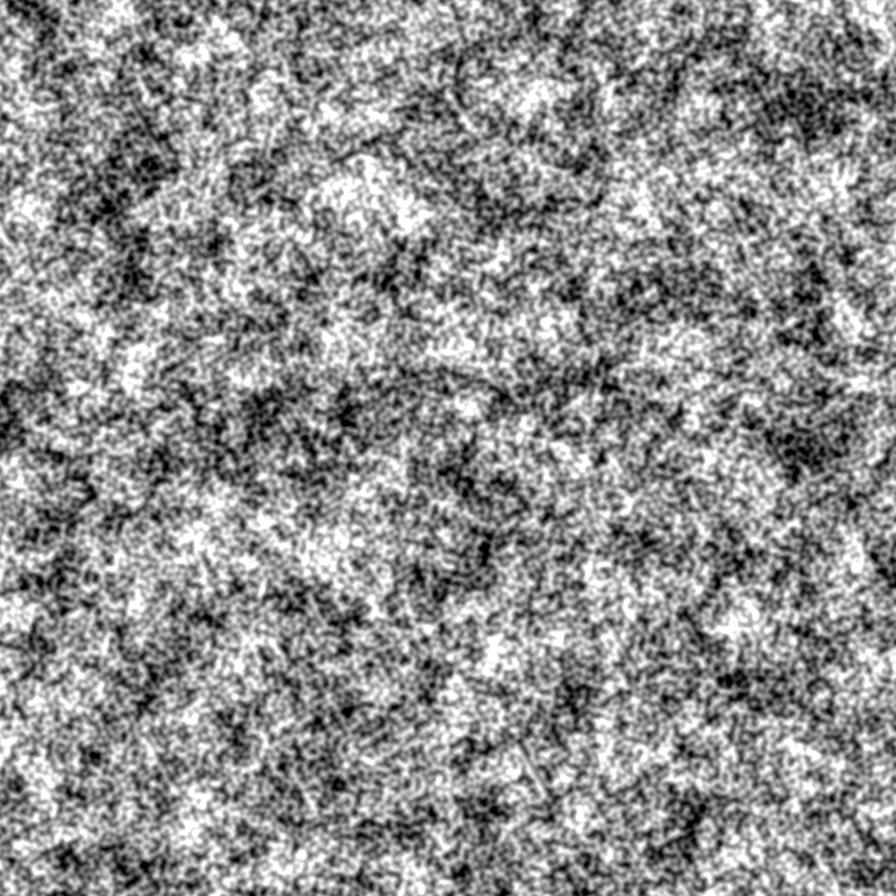
A WebGL 1 fragment shader for this texture:

```glsl
precision highp float;

// Grey, cloudy grain: five octaves of gradient noise, from broad soft
// patches to fine speckle. Finer octaves weigh more; the sum is scaled
// to a set spread around a mid grey and clipped to black and white.

uniform vec2 u_resolution;

#define OCTAVES 5
#define BASE_CELLS 8.0    // cells across the canvas in the broadest octave
#define LACUNARITY 2.0    // frequency ratio between octaves
#define GAIN 1.18         // amplitude ratio between octaves
#define MEAN_GREY 0.565
#define CONTRAST 1.02
#define OCTAVE_TURN 0.65  // rotation per octave, hides the lattice
#define SEED 17.3

const float TAU = 6.2831853;

float hash(vec2 cell) {
  vec3 p = fract(cell.xyx * vec3(0.1031, 0.1030, 0.0973));
  p += dot(p, p.yzx + 33.33);
  return fract((p.x + p.y) * p.z);
}

// Dot product of a random unit gradient with the offset from its corner.
float cornerSlope(vec2 cell, vec2 offset) {
  float angle = TAU * hash(cell);
  return dot(vec2(cos(angle), sin(angle)), offset);
}

float gradientNoise(vec2 p) {
  vec2 cell = floor(p);
  vec2 f = p - cell;
  vec2 fade = f * f * f * (f * (f * 6.0 - 15.0) + 10.0);
  vec2 e = vec2(1.0, 0.0);
  float bottom = mix(cornerSlope(cell, f),
                     cornerSlope(cell + e.xy, f - e.xy), fade.x);
  float top = mix(cornerSlope(cell + e.yx, f - e.yx),
                  cornerSlope(cell + e.xx, f - e.xx), fade.x);
  return mix(bottom, top, fade.y);
}

// Octave sum divided by its root power, so its spread equals one octave's.
float layeredNoise(vec2 p) {
  float c = cos(OCTAVE_TURN);
  float s = sin(OCTAVE_TURN);
  mat2 turn = mat2(c, s, -s, c);
  float sum = 0.0;
  float power = 0.0;
  float amplitude = 1.0;
  p *= BASE_CELLS;
  for (int i = 0; i < OCTAVES; i++) {
    sum += amplitude * gradientNoise(p + SEED * (float(i) + 1.0));
    power += amplitude * amplitude;
    amplitude *= GAIN;
    p = turn * p * LACUNARITY;
  }
  return sum / sqrt(power);
}

void main() {
  vec2 uv = gl_FragCoord.xy / min(u_resolution.x, u_resolution.y);
  float grey = MEAN_GREY + CONTRAST * layeredNoise(uv);
  gl_FragColor = vec4(vec3(clamp(grey, 0.0, 1.0)), 1.0);
}
```
